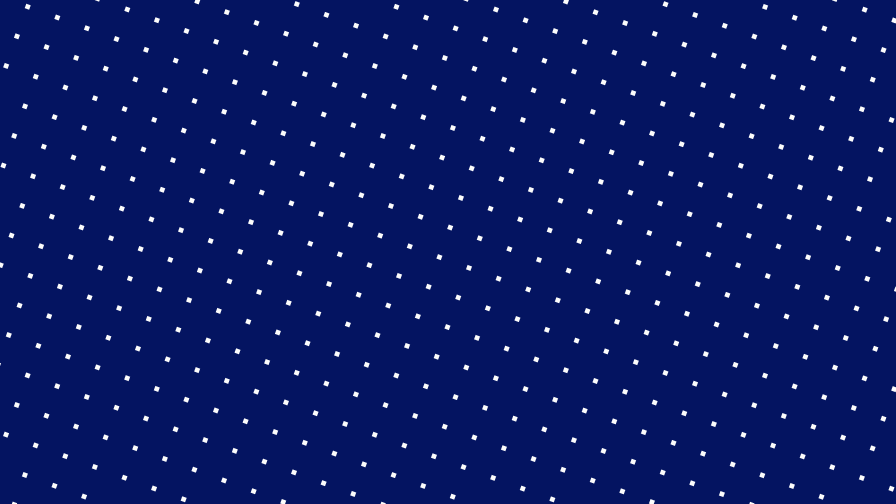
A Shadertoy shader for this pattern:

```glsl
// Small white squares on deep navy, set on a square lattice turned by 20 degrees.
// The canvas is rotated about its top left corner, folded into unit cells with
// fract, and each cell draws one square by its smoothed coverage along both axes.

#define CELLS_PER_HEIGHT 16.0
#define TILT_DEGREES 20.0
#define DOT_CENTRE vec2(0.9)
#define DOT_SIDE 0.15
#define NAVY vec3(0.016, 0.08, 0.38)
#define WHITE vec3(0.99)

// Lattice coordinates: one unit per cell, y pointing down from the top edge.
vec2 toLattice(vec2 fragCoord) {
    vec2 p = vec2(fragCoord.x, iResolution.y - fragCoord.y);
    p *= CELLS_PER_HEIGHT / iResolution.y;
    float tilt = radians(TILT_DEGREES);
    float c = cos(tilt), s = sin(tilt);
    return vec2(c * p.x + s * p.y, c * p.y - s * p.x);
}

// Coverage of a centred square, with edges softened over one pixel.
float squareCoverage(vec2 p, float side, float pixel) {
    vec2 inside = clamp((0.5 * side - abs(p)) / pixel + 0.5, 0.0, 1.0);
    return inside.x * inside.y;
}

void mainImage(out vec4 fragColor, in vec2 fragCoord) {
    float pixel = CELLS_PER_HEIGHT / iResolution.y;

    // Offset from the nearest dot centre
    vec2 local = fract(toLattice(fragCoord) - DOT_CENTRE + 0.5) - 0.5;

    float dot_mask = squareCoverage(local, DOT_SIDE, pixel);
    fragColor = vec4(mix(NAVY, WHITE, dot_mask), 1.0);
}
```
